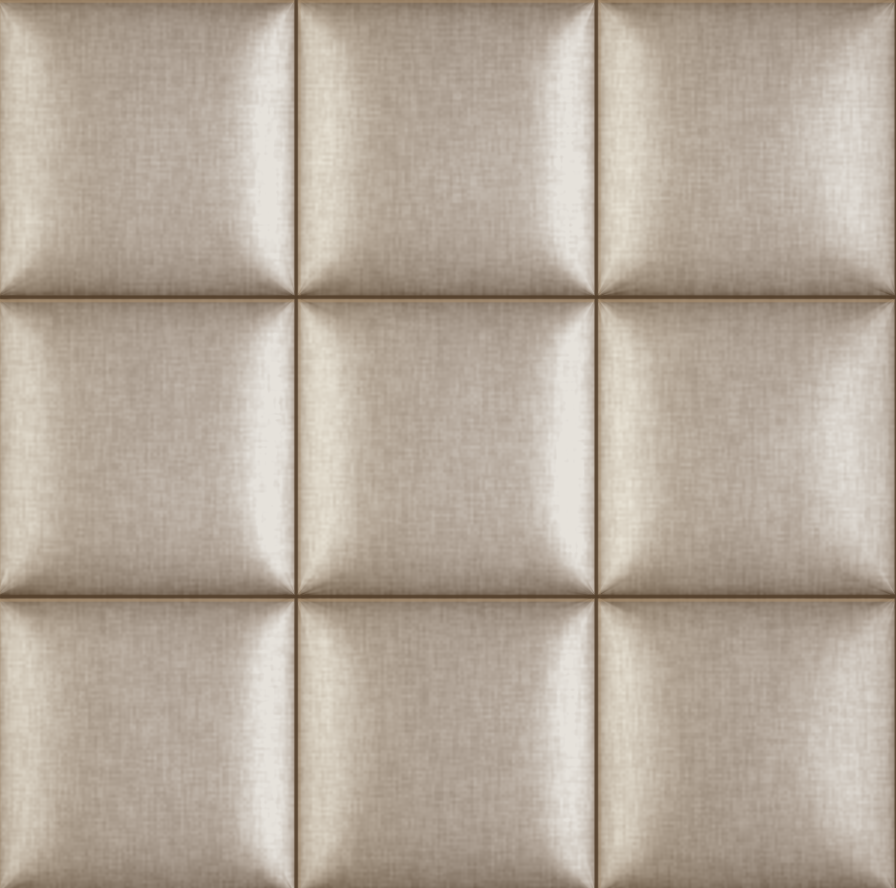
This texture is drawn by a WebGL 2 fragment shader. Its source:

```glsl
#version 300 es
precision highp float;
// Padded wall panel: a 3 x 3 grid of satin cushions parted by thin brown seams.
// Each cushion is toned from its edge distances: bright flanks, dark top and
// bottom rolls, corner pleats and a fine woven grain, varied per column and row.
uniform vec2 u_resolution;
out vec4 fragColor;

const vec2 CELL = vec2(0.3350, 0.3372);
const vec2 OFFSET = vec2(0.0045, 0.0090);
const vec3 SEAM = vec3(0.33, 0.25, 0.17);
const vec3 LIP = vec3(0.67, 0.56, 0.43);
const vec3 SHADE = vec3(0.38, 0.31, 0.24);
const vec3 SATIN = vec3(0.70, 0.65, 0.60);
const vec3 SHINE = vec3(0.90, 0.885, 0.86);

float hash(vec2 p) {
  return fract(sin(dot(p, vec2(127.1, 311.7))) * 43758.5453);
}

float noise(vec2 p) {
  vec2 i = floor(p), f = fract(p);
  f = f * f * (3.0 - 2.0 * f);
  return mix(mix(hash(i), hash(i + vec2(1, 0)), f.x),
             mix(hash(i + vec2(0, 1)), hash(i + vec2(1, 1)), f.x), f.y);
}

float bump(float x, float center, float width) {
  float d = (x - center) / width;
  return exp(-d * d);
}

// Threads running both ways, with soft blotches; centred on zero.
float weave(vec2 p) {
  float warp = noise(p * vec2(300.0, 55.0)) - 0.5;
  float weft = noise(p * vec2(55.0, 300.0) + 37.0) - 0.5;
  float grain = noise(p * 260.0 + 91.0) - 0.5;
  float blotch = noise(p * vec2(28.0, 16.0) + 11.0) - 0.5;
  return 0.045 * warp + 0.035 * weft + 0.035 * grain + 0.018 * blotch;
}

// Brightness of one cushion; q spans -1 to 1, id is its column and row.
float cushionTone(vec2 q, vec2 id) {
  vec2 edge = max(1.0 - abs(q), 0.0);
  float facing = edge.x / (edge.x + edge.y + 0.001);
  float roll = smoothstep(0.25, 0.8, facing);
  float flank = 1.0 - smoothstep(0.3, 0.75, facing);
  float lastColumn = clamp(id.x - 1.0, 0.0, 1.0);
  float firstColumn = 1.0 - clamp(id.x, 0.0, 1.0);

  // Sheen on the left and right flanks
  float left = bump(1.0 + q.x, 0.19, 0.23) * (0.14 - 0.03 * firstColumn);
  float right = bump(1.0 - q.x, mix(0.17, 0.36, lastColumn), mix(0.22, 0.32, lastColumn))
              * mix(0.18, 0.12, lastColumn);
  float tone = 0.685 + (left + right) * flank;
  tone += 0.035 * bump(length(q - vec2(0.35, -0.2)), 0.0, 0.7);
  tone += 0.03 * smoothstep(0.3, 0.9, abs(q.x)) * flank;

  // Rolls falling away to the seams
  float top = smoothstep(0.0, 0.3, q.y);
  float depth = mix(0.20, 0.17, top);
  tone -= roll * depth * exp(-edge.y / mix(0.17, 0.12, top));
  tone -= 0.20 * exp(-edge.x / 0.035);
  tone -= 0.10 * exp(-edge.y / 0.025);

  // Pleats fanning out of the corners
  float pleat = noise(vec2(facing * 13.0, dot(sign(q), vec2(3.0, 7.0)) + dot(id, vec2(17.0, 29.0))));
  tone += (pleat - 0.5) * 0.13 * exp(-(edge.x + edge.y) * 4.5);
  return tone + 0.02 * (hash(id + 5.0) - 0.5);
}

vec3 satinColor(float tone) {
  vec3 c = mix(SHADE, SATIN, clamp((tone - 0.38) / 0.32, 0.0, 1.0));
  return mix(c, SHINE, clamp((tone - 0.70) / 0.20, 0.0, 1.0));
}

float line(float d, float halfWidth, float soft) {
  return 1.0 - smoothstep(halfWidth - soft, halfWidth + soft, abs(d));
}

void main() {
  vec2 p = gl_FragCoord.xy / u_resolution;
  vec2 grid = (p + OFFSET) / CELL;
  vec2 id = floor(grid);
  vec2 q = fract(grid) * 2.0 - 1.0;

  // Cushion, fabric and the broad falloff of the room light
  float tone = cushionTone(q, id) + weave(p);
  tone -= 0.035 * smoothstep(0.3, 0.0, p.y) + 0.02 * smoothstep(0.8, 1.0, p.y);
  vec3 color = satinColor(tone);
  color *= mix(vec3(1.0), vec3(1.01, 1.0, 0.965), smoothstep(0.2, -1.0, q.x));

  // Seams: signed distance to the nearest grid line, with a lit lip below
  vec2 d = (grid - floor(grid + 0.5)) * CELL;
  float soft = max(0.0012, 0.7 / u_resolution.y);
  color = mix(color, LIP, 0.65 * line(d.y + 0.0040, 0.0018, soft));
  color = mix(color, LIP, 0.35 * line(d.x - 0.0038, 0.0014, soft));
  color = mix(color, SEAM, 0.90 * line(d.x, 0.0020, soft));
  color = mix(color, SEAM, 0.85 * line(d.y, 0.0019, soft));
  fragColor = vec4(color, 1.0);
}
```
